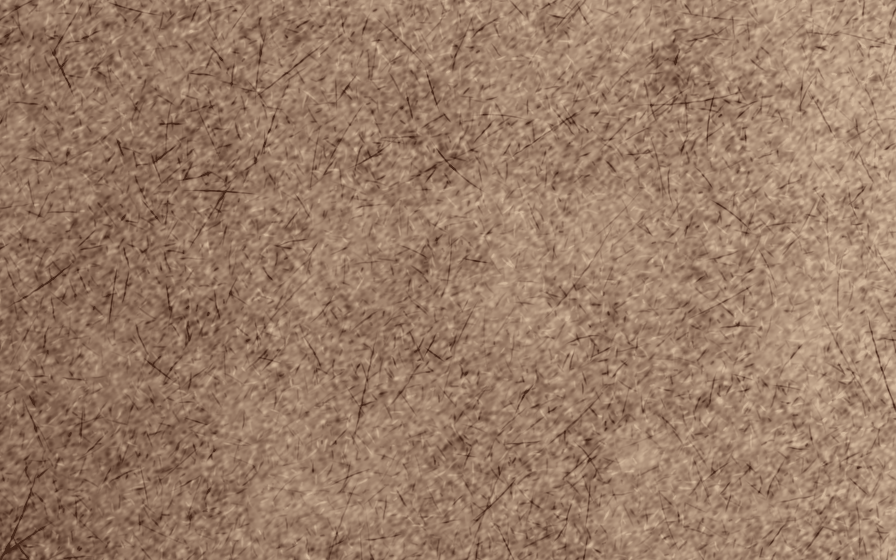
Give the GLSL for this texture, as a WebGL 1 fragment shader.

```glsl
precision highp float;
// Worn brown leather: mottled hide, fine grain and scattered scratches under side light.
uniform vec2 u_resolution;

vec2 hash2(vec2 p) {
  vec2 q = vec2(dot(p, vec2(127.1, 311.7)), dot(p, vec2(269.5, 183.3)));
  return fract(sin(q) * 43758.545);
}

// Cellular noise: each cell holds one soft bump, raised or sunken
float bumps(vec2 p) {
  vec2 cell = floor(p);
  float sum = 0.0;
  for (int j = -1; j <= 1; j++) {
    for (int i = -1; i <= 1; i++) {
      vec2 id = cell + vec2(float(i), float(j));
      vec2 d = p - id - hash2(id);
      float fall = max(0.0, 1.0 - dot(d, d));
      sum += fall * fall * (2.0 * hash2(id + 57.3).x - 1.0);
    }
  }
  return sum;
}

// One slightly bent, tapering scratch per cell; width is a fraction of canvas height
float scratches(vec2 p, float density, float width, float spread, float seed) {
  vec2 q = p * density;
  vec2 cell = floor(q);
  float cover = 0.0;
  for (int j = -1; j <= 1; j++) {
    for (int i = -1; i <= 1; i++) {
      vec2 id = cell + vec2(float(i), float(j));
      vec2 place = hash2(id + seed);
      vec2 shape = hash2(id + seed + 31.7);
      vec2 look = hash2(id + seed + 73.1);
      float angle = 1.1 + spread * (shape.x - 0.5);
      vec2 along = vec2(cos(angle), sin(angle));
      vec2 d = q - id - place;
      float x = dot(d, along);
      float y = dot(d, vec2(-along.y, along.x)) + 0.4 * (look.x - 0.5) * x * x;
      float reach = mix(0.25, 0.8, shape.y * shape.y);
      float taper = 1.0 - smoothstep(0.4 * reach, reach, abs(x));
      float edge = width * (0.5 + 0.5 * taper) + 0.4 / u_resolution.y;
      float line = 1.0 - smoothstep(0.0, edge, abs(y) / density);
      cover = max(cover, line * taper * look.y);
    }
  }
  return cover;
}

void main() {
  vec2 uv = gl_FragCoord.xy / u_resolution;
  vec2 p = gl_FragCoord.xy / u_resolution.y;

  // Side light, falling off toward the lower left
  float tone = 0.655 + 0.25 * (uv.x - 0.5) + 0.08 * (uv.y - 0.5);
  tone -= 0.12 * smoothstep(0.3, 0.0, uv.x) * (1.2 - uv.y);
  tone += 0.1 * smoothstep(0.8, 1.0, uv.x);

  // Cloudy mottling with gently warped outlines
  vec2 warped = p + 0.02 * sin(p.yx * 17.0 + 2.0 * sin(p * 9.0));
  float mottle = 0.08 * bumps(warped * 8.0 + 19.0)
               + 0.09 * bumps(warped * 19.0 + 41.0);
  tone += mottle;

  // Crisp pebbled grain on turned axes, strongest in the dark patches
  vec2 turned = vec2(0.8 * p.x + 0.6 * p.y, 0.8 * p.y - 0.6 * p.x);
  float pebble = bumps(turned * vec2(125.0, 185.0) + 83.0);
  float grain = 0.08 * bumps(turned * vec2(48.0, 66.0))
              + 0.13 * bumps(turned.yx * vec2(80.0, 125.0) + 37.0)
              + 0.25 * pebble;
  tone += grain * (1.0 - 2.0 * mottle);

  // Pale fibres, then short cuts and sparse long scratches, their edges frayed
  vec2 frayed = p + 0.0005 * sin(p.yx * 230.0 + 3.0 * sin(p * 95.0));
  float wear = clamp(1.0 - 3.5 * mottle, 0.4, 1.6) * (1.0 - 0.4 * pebble);
  tone += 0.3 * scratches(frayed, 44.0, 0.0026, 2.8, 3.0);
  tone -= 0.36 * wear * scratches(frayed, 46.0, 0.0026, 2.4, 11.0);
  tone -= 0.38 * wear * scratches(turned, 30.0, 0.0024, 2.6, 29.0);
  tone -= 0.5 * wear * scratches(frayed, 19.0, 0.0022, 2.4, 47.0);
  tone -= 0.5 * wear * scratches(turned, 10.0, 0.002, 2.8, 59.0);
  tone -= 0.75 * (1.0 - 0.4 * pebble) * scratches(frayed, 4.6, 0.0022, 2.2, 67.0);

  // Dark umber through tan to pale buff
  tone = clamp(tone, -0.2, 1.15);
  vec3 umber = vec3(0.36, 0.24, 0.18);
  vec3 tan_hide = vec3(0.57, 0.45, 0.37);
  vec3 buff = vec3(0.76, 0.65, 0.55);
  vec3 color = tone < 0.52 ? mix(umber, tan_hide, tone / 0.52)
                           : mix(tan_hide, buff, (tone - 0.52) / 0.48);
  gl_FragColor = vec4(color, 1.0);
}
```
